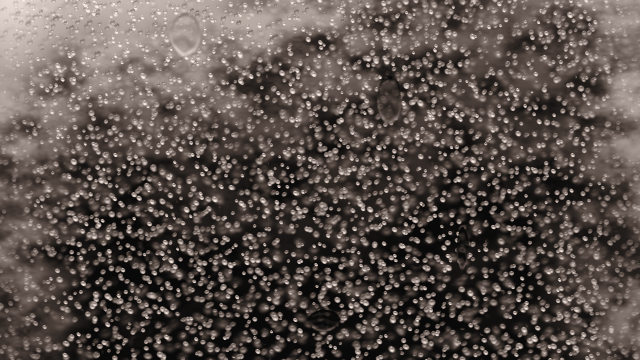
Give the GLSL for this texture, as a Shadertoy shader.

```glsl
const vec3 TINT = vec3(0.05, 0.0, -0.025);
const float BASE_LIGHT = 0.035;
const float GLOW = 0.46;
const vec2 GLOW_CENTER = vec2(0.2, 1.05);
const vec2 GLOW_SIZE = vec2(0.3, 0.32);
const float TOP_LIGHT = 0.24;
const float SIDE_LIGHT = 0.29;
const float SIDE_WIDTH = 0.085;

// Each layer: cell size, bubble radius, edge softness, opacity
const int LAYERS = 5;
const vec4 LAYER[LAYERS] = vec4[](
    vec4(0.052, 0.0170, 0.95, 0.30),
    vec4(0.036, 0.0115, 0.85, 0.42),
    vec4(0.031, 0.0088, 0.55, 0.75),
    vec4(0.029, 0.0078, 0.35, 0.95),
    vec4(0.034, 0.0066, 0.35, 0.95));

// Each drop: center, radii
const int DROPS = 4;
const vec4 DROP[DROPS] = vec4[](
    vec4(0.514, 0.905, 0.046, 0.064),
    vec4(1.082, 0.722, 0.036, 0.070),
    vec4(1.285, 0.310, 0.017, 0.062),
    vec4(0.900, 0.109, 0.044, 0.032));

vec2 hash2(vec2 p) {
    return fract(sin(vec2(dot(p, vec2(127.1, 311.7)),
                          dot(p, vec2(269.5, 183.3)))) * 43758.5453);
}

float noise(vec2 p) {
    vec2 i = floor(p), f = fract(p);
    f = f * f * (3.0 - 2.0 * f);
    return mix(mix(hash2(i).x, hash2(i + vec2(1, 0)).x, f.x),
               mix(hash2(i + vec2(0, 1)).x, hash2(i + vec2(1, 1)).x, f.x), f.y);
}

float fbm(vec2 p) {
    float sum = 0.0, amp = 0.5;
    for (int i = 0; i < 4; i++) {
        sum += amp * noise(p);
        p = p * 2.1 + 17.3;
        amp *= 0.5;
    }
    return sum / 0.9375;
}

float bump(vec2 p, float sharpness) {
    return exp(-dot(p, p) * sharpness);
}

// Smooth backlight, brightest at the upper left and along both sides
float backlight(vec2 q) {
    float side = min(q.x, 1.0 - q.x) / SIDE_WIDTH;
    return BASE_LIGHT + GLOW * bump((q - GLOW_CENTER) / GLOW_SIZE, 1.0)
         + TOP_LIGHT * q.y * q.y + SIDE_LIGHT * exp(-side * side);
}

// Bright lower body, dim upper half and a small glint on top
float bubbleShade(vec2 p) {
    return 0.46 + 0.46 * bump(p - vec2(0.05, -0.35), 2.2)
         - 0.26 * bump(p - vec2(0.0, 0.25), 6.0)
         + 0.35 * bump(p - vec2(-0.1, 0.65), 10.0);
}

float addBubbles(float light, vec2 uv, vec2 q, float ambient, int layer) {
    vec4 k = LAYER[layer];
    float seed = float(layer) * 37.0;
    vec2 grid = uv / k.x + seed * 0.37;
    float center = smoothstep(0.0, 0.12, min(q.x, 1.0 - q.x));
    float clump = fbm(uv * 6.0 + seed);
    float density = mix(0.3, 0.78, smoothstep(0.3, 0.65, clump + 0.12 * q.y));
    for (int y = -1; y <= 1; y++)
    for (int x = -1; x <= 1; x++) {
        vec2 cell = floor(grid) + vec2(x, y);
        vec2 jitter = hash2(cell + seed);
        vec2 kind = hash2(cell + seed + 71.0);
        vec2 look = hash2(cell + seed + 143.0);
        float radius = k.y * mix(0.65, 1.2, look.x);
        vec2 p = (grid - cell - jitter) * k.x / radius;
        p.y += p.x * (look.y - 0.5) * 0.5;
        p.x /= 1.0 + 0.7 * k.z * kind.y * (1.0 - q.y);
        float mask = 1.0 - smoothstep(1.0 - k.z, 1.0 + k.z * 0.5, length(p));
        mask *= 1.0 - smoothstep(density - 0.06, density + 0.06, kind.x);
        float shade = bubbleShade(p) * mix(0.6, 1.08, look.y) + 0.22 * ambient;
        light = mix(light, shade, mask * k.w * mix(0.4, 1.0, center));
    }
    return light;
}

// Large clear drops with wavy bands, a dark upper rim and a lit lower rim
float addDrop(float light, vec2 uv, float ambient, vec4 drop) {
    vec2 p = (uv - drop.xy) / drop.zw;
    p.x += 0.2 * (noise(p * 1.7 + drop.xy * 40.0) - 0.5);
    float d = length(p);
    float bands = sin(p.y * 9.0 + 2.0 * p.x * p.x + 3.0 * noise(p * 2.0 + 9.0));
    float rim = exp(-pow((d - 0.88) / 0.12, 2.0));
    float shade = ambient * 1.05 + 0.07 * bands * (1.0 - 0.4 * d)
                + rim * (0.28 * smoothstep(0.1, -0.8, p.y)
                       - 0.22 * smoothstep(0.0, 0.8, p.y));
    return mix(light, shade, 0.8 * (1.0 - smoothstep(0.85, 1.08, d)));
}

void mainImage(out vec4 fragColor, in vec2 fragCoord) {
    vec2 q = fragCoord / iResolution.xy;
    vec2 uv = fragCoord / iResolution.y;

    // Mottled haze behind the bubbles
    float ambient = backlight(q);
    float haze = fbm(uv * vec2(11.0, 17.0));
    float light = ambient * mix(0.35, 1.55, smoothstep(0.2, 0.8, haze));
    light = mix(light, ambient, smoothstep(0.35, 0.7, ambient));

    for (int i = 0; i < LAYERS; i++) light = addBubbles(light, uv, q, ambient, i);
    for (int i = 0; i < DROPS; i++) light = addDrop(light, uv, ambient, DROP[i]);

    // Warm sepia toning
    light = clamp(light, 0.035, 0.92);
    fragColor = vec4(light + TINT * smoothstep(0.0, 0.3, light), 1.0);
}
```
